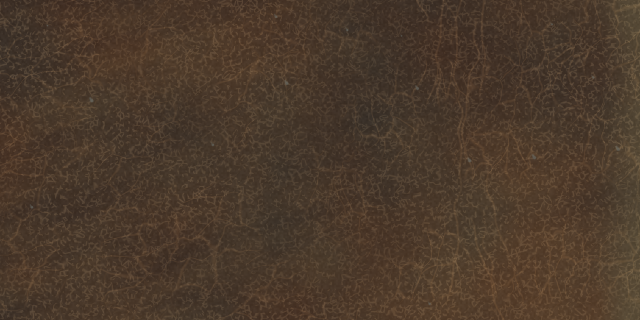
Give the GLSL for this texture, as a Shadertoy shader.

```glsl
// Worn brown leather: blotchy dye over a fine pebbled grain, crossed by pale veins.
// Grain and veins are Voronoi cell borders in warped, stretched space; the dye is
// layered value noise, and long wandering strands form the upright creases.

const vec3 UMBER = vec3(0.232, 0.180, 0.145);
const vec3 TAN   = vec3(0.335, 0.256, 0.178);
const vec3 OLIVE = vec3(0.350, 0.305, 0.222);
const vec3 RUST_SHIFT = vec3(0.060, -0.012, -0.035);
const vec3 GRAIN_LIGHT = vec3(0.088, 0.076, 0.056);
const vec3 VEIN_LIGHT  = vec3(0.082, 0.060, 0.036);
const vec3 SPECK = vec3(0.42, 0.44, 0.42);

vec2 hash2(vec2 p) {
    vec3 q = fract(p.xyx * vec3(0.1031, 0.1030, 0.0973));
    q += dot(q, q.yzx + 33.33);
    return fract((q.xx + q.yz) * q.zy);
}

float noise(vec2 p) {
    vec2 i = floor(p), f = fract(p);
    f = f * f * (3.0 - 2.0 * f);
    float low  = mix(hash2(i).x, hash2(i + vec2(1, 0)).x, f.x);
    float high = mix(hash2(i + vec2(0, 1)).x, hash2(i + vec2(1, 1)).x, f.x);
    return mix(low, high, f.y);
}

float fbm(vec2 p) {
    float sum = 0.0, amp = 0.5;
    for (int i = 0; i < 5; i++) {
        sum += amp * noise(p);
        p = mat2(1.6, 1.2, -1.2, 1.6) * p + 7.3;
        amp *= 0.5;
    }
    return sum;
}

vec2 rotate(vec2 p, float a) {
    return mat2(cos(a), sin(a), -sin(a), cos(a)) * p;
}

vec2 warp(vec2 p, float scale, float amount) {
    return p + amount * (vec2(noise(p * scale), noise(p * scale + 41.7)) - 0.5);
}

// Distance to the nearest Voronoi border, in cell units
float cellEdge(vec2 p) {
    vec2 cell = floor(p), nearest = vec2(0.0);
    float best = 9.0, edge = 9.0;
    for (int y = -1; y <= 1; y++)
    for (int x = -1; x <= 1; x++) {
        vec2 c = cell + vec2(x, y);
        vec2 r = c + hash2(c) - p;
        if (dot(r, r) < best) { best = dot(r, r); nearest = r; }
    }
    for (int y = -2; y <= 2; y++)
    for (int x = -2; x <= 2; x++) {
        vec2 c = cell + vec2(x, y);
        vec2 r = c + hash2(c) - p, d = r - nearest;
        if (dot(d, d) > 1e-4) edge = min(edge, dot(0.5 * (r + nearest), normalize(d)));
    }
    return edge;
}

float ridge(float d, float width, float pixel) {
    return 1.0 - smoothstep(0.0, max(width, 1.4 * pixel), abs(d));
}

// Broken network of veins; stretch sets the cells per unit on each axis
float veins(vec2 p, vec2 stretch, float angle, float pixel) {
    vec2 q = rotate(warp(warp(p, 9.0, 0.06), 34.0, 0.02), angle) * stretch;
    float scale = 0.5 * (stretch.x + stretch.y);
    float gaps = smoothstep(0.38, 0.68, noise(p * 8.0 + stretch));
    return ridge(cellEdge(q), 0.0055 * scale, pixel * scale) * gaps;
}

// Long upright creases that drift right towards the bottom
float strands(vec2 p, float pixel) {
    float sum = 0.0;
    for (int i = 0; i < 6; i++) {
        float id = float(i);
        vec2 h = hash2(vec2(id, 5.0));
        float x = 1.33 + 0.16 * h.x + 0.28 * pow(1.0 - p.y, 3.0) * h.y;
        x += 0.10 * (noise(vec2(p.y * 3.5, id * 9.1)) - 0.5);
        x += 0.03 * (noise(vec2(p.y * 17.0, id * 3.7)) - 0.5);
        float gaps = smoothstep(0.35, 0.6, noise(vec2(p.y * 5.0, id * 6.3)));
        sum = max(sum, ridge(p.x - x, 0.006, pixel) * gaps);
    }
    return sum;
}

float specks(vec2 p, float pixel) {
    vec2 cell = floor(p * 5.0), h = hash2(cell + 19.0);
    float radius = mix(0.003, 0.007, h.y);
    vec2 offset = (fract(p * 5.0) - 0.2 - 0.6 * hash2(cell + 71.0)) / 5.0;
    offset = warp(offset, 130.0, 0.006);
    return step(h.x, 0.22) * (1.0 - smoothstep(radius - pixel, radius + pixel, length(offset)));
}

void mainImage(out vec4 fragColor, in vec2 fragCoord) {
    vec2 p = fragCoord / iResolution.y;
    float pixel = 1.0 / iResolution.y;
    float rightSide = smoothstep(0.65, 1.3, p.x + 0.3 * (noise(p * 4.0) - 0.5));

    // Dye: broad blotches, slanted wrinkles, dark top left and pale right edge
    float tone = 0.40 + 1.2 * (fbm(p * 2.6 + 3.0) - 0.48) + 0.13 * (p.x - 1.0) - 0.18 * (p.y - 0.5);
    float wrinkle = fbm(rotate(p, -0.32) * vec2(3.0, 17.0)) - 0.48;
    tone += wrinkle * mix(0.75, 0.3, rightSide);
    tone -= 0.35 * smoothstep(0.95, 1.0, p.y) * (1.0 - smoothstep(0.1, 0.6, p.x));
    vec3 color = mix(UMBER, TAN, clamp(tone, 0.0, 1.1));
    color += RUST_SHIFT * (fbm(p * 3.4 + 27.0) - 0.45);
    color = mix(color, OLIVE, 0.75 * smoothstep(1.82, 2.02, p.x + 0.1 * (noise(p * 5.0) - 0.5)));

    // Pebbled grain, its borders broken into short dashes
    float border = ridge(cellEdge(warp(p, 28.0, 0.02) * 64.0), 0.32, pixel * 64.0);
    float dashes = smoothstep(0.38, 0.68, noise(p * 115.0));
    float wear = mix(0.55, 1.15, noise(p * 5.0 + 13.0));
    color += GRAIN_LIGHT * border * dashes * wear;
    color += 0.035 * (noise(p * 170.0 + 8.0) - 0.5);

    // Veins run sideways on the left and upright on the right
    float sideways = veins(p, vec2(8.0, 15.0), -0.35, pixel) * mix(0.8, 0.25, rightSide);
    float upright = veins(p + 5.0, vec2(18.0, 9.0), 0.2, pixel) * mix(0.35, 0.85, rightSide);
    float vein = max(max(sideways, upright), 0.9 * strands(p, pixel));
    color += VEIN_LIGHT * vein;

    color = mix(color, SPECK, 0.6 * specks(p, pixel));
    fragColor = vec4(color, 1.0);
}
```
